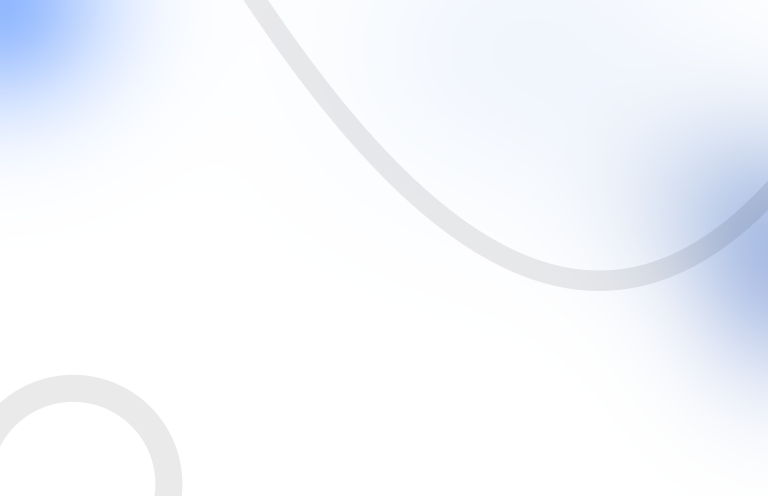
This background is drawn by a WebGL 2 fragment shader. Its source:

```glsl
#version 300 es
precision highp float;
// Soft blue glows on white, crossed by a pale sweeping band and a corner ring.
// Each glow is an elliptical Gaussian that absorbs light from the white ground;
// the band follows a cubic and the ring a circle, both drawn by distance.
// All lengths are in canvas heights, with the origin at the lower left.

uniform vec2 u_resolution;
out vec4 fragColor;

// Glows: centre, spread, and the light taken from white at the centre
const vec2 CORNER_CENTRE = vec2(-0.01, 1.0);
const vec2 CORNER_SPREAD = vec2(0.232, 0.216);
const vec3 CORNER_ABSORB = vec3(0.43, 0.28, 0.004);

const vec2 EDGE_CENTRE = vec2(1.586, 0.424);
const vec2 EDGE_SPREAD = vec2(0.192, 0.222);
const vec3 EDGE_ABSORB = vec3(0.24, 0.19, 0.075);

const vec2 SHOULDER_CENTRE = vec2(1.515, 0.596);
const vec2 SHOULDER_SPREAD = vec2(0.26, 0.20);
const vec3 SHOULDER_ABSORB = vec3(0.16, 0.12, 0.055);

const vec2 HAZE_CENTRE = vec2(1.07, 0.90);
const vec2 HAZE_SPREAD = vec2(0.385, 0.303);
const vec3 HAZE_ABSORB = vec3(0.055, 0.036, 0.007);

// Band: lowest point, quadratic bend, cubic skew
const vec2 BAND_LOW = vec2(1.208, 0.434);
const float BAND_BEND = 1.386;
const float BAND_SKEW = 0.296;
const float BAND_HALF_WIDTH = 0.0206;

// Ring
const vec2 RING_CENTRE = vec2(0.1475, 0.024);
const float RING_RADIUS = 0.193;
const float RING_HALF_WIDTH = 0.0273;

// Tint shared by both strokes
const vec3 STROKE_COLOUR = vec3(0.10, 0.10, 0.14);
const float STROKE_OPACITY = 0.092;

float glow(vec2 p, vec2 centre, vec2 spread) {
    vec2 q = (p - centre) / spread;
    return exp(-dot(q, q));
}

// Approximate distance to the cubic: height gap divided by slope length
float bandDistance(vec2 p) {
    float x = p.x - BAND_LOW.x;
    float height = BAND_LOW.y + x * x * (BAND_BEND + BAND_SKEW * x);
    float slope = x * (2.0 * BAND_BEND + 3.0 * BAND_SKEW * x);
    return abs(p.y - height) / sqrt(1.0 + slope * slope);
}

float ringDistance(vec2 p) {
    return abs(length(p - RING_CENTRE) - RING_RADIUS);
}

// Coverage of a stroke, with an edge one pixel soft
float stroke(float dist, float halfWidth) {
    float pixel = 1.0 / u_resolution.y;
    return clamp(0.5 + (halfWidth - dist) / pixel, 0.0, 1.0);
}

void main() {
    vec2 p = gl_FragCoord.xy / u_resolution.y;

    // White ground with glows
    vec3 colour = vec3(1.0);
    colour -= CORNER_ABSORB * glow(p, CORNER_CENTRE, CORNER_SPREAD);
    colour -= EDGE_ABSORB * glow(p, EDGE_CENTRE, EDGE_SPREAD);
    colour -= SHOULDER_ABSORB * glow(p, SHOULDER_CENTRE, SHOULDER_SPREAD);
    colour -= HAZE_ABSORB * glow(p, HAZE_CENTRE, HAZE_SPREAD);

    // Translucent strokes
    float band = stroke(bandDistance(p), BAND_HALF_WIDTH);
    float ring = stroke(ringDistance(p), RING_HALF_WIDTH);
    colour = mix(colour, STROKE_COLOUR, STROKE_OPACITY * max(band, ring));

    fragColor = vec4(colour, 1.0);
}
```
